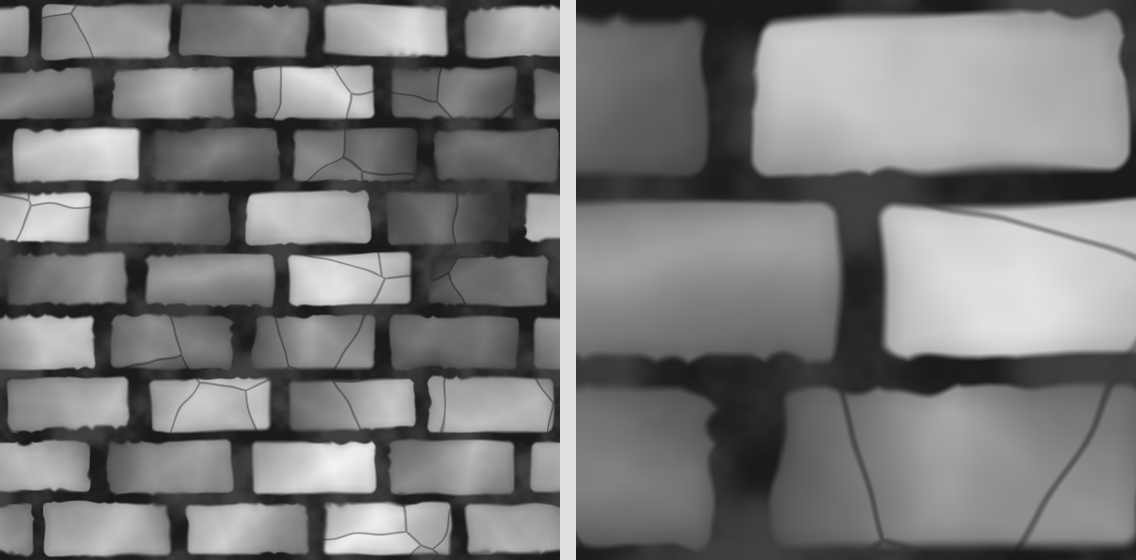
Left, the full canvas; right, a detail of the centre.
Give the GLSL for this texture map, as a three.js fragment shader.

```glsl
// Worn grey brick wall height map: 4 by 9 bricks, cracked faces, chipped edges, cloudy mortar.
#define GRID vec2(4.0, 9.0)
#define HALF_SIZE vec2(0.1145, 0.0502)
#define CORNER 0.014
#define WARP 0.006
#define CHIP 0.007
#define TONE_MIN 0.35
#define TONE_MAX 0.82
#define FACET 1.9
#define CRACK_GRID 6.0
#define CRACK_WIDTH 0.0036
#define CRACKED_SHARE 0.5

varying vec2 vUv;

float hash(vec2 p) {
  return fract(sin(dot(p, vec2(127.1, 311.7))) * 43758.5453);
}

vec2 hash2(vec2 p) {
  return vec2(hash(p), hash(p + 17.3));
}

// Value noise that wraps after `period` cells
float noise(vec2 uv, vec2 period, float seed) {
  vec2 p = uv * period;
  vec2 i = floor(p), f = fract(p);
  f = f * f * (3.0 - 2.0 * f);
  vec2 a = mod(i, period) + seed, b = mod(i + 1.0, period) + seed;
  return mix(mix(hash(a), hash(vec2(b.x, a.y)), f.x),
             mix(hash(vec2(a.x, b.y)), hash(b), f.x), f.y);
}

float fbm(vec2 uv, float period, float seed) {
  float sum = 0.0, amp = 0.533;
  for (int i = 0; i < 4; i++) {
    sum += amp * noise(uv, vec2(period), seed);
    period *= 2.0;
    amp *= 0.5;
  }
  return sum;
}

// Wrapping Voronoi: x = distance to the nearest border, y = random value of the cell
vec2 crackCells(vec2 uv) {
  vec2 p = uv * CRACK_GRID, base = floor(p);
  vec2 near = vec2(9.0), next = vec2(9.0);
  float value = 0.0;
  for (int j = -1; j <= 1; j++) {
    for (int i = -1; i <= 1; i++) {
      vec2 cell = base + vec2(float(i), float(j));
      vec2 wrapped = mod(cell, CRACK_GRID) + 41.0;
      vec2 r = cell + 0.1 + 0.8 * hash2(wrapped) - p;
      if (dot(r, r) < dot(near, near)) {
        next = near;
        near = r;
        value = hash(wrapped + 5.7);
      } else if (dot(r, r) < dot(next, next)) {
        next = r;
      }
    }
  }
  float border = dot(0.5 * (near + next), normalize(next - near));
  return vec2(border / CRACK_GRID, value);
}

// Bond pattern: odd rows are shifted, the first and last rows by a quarter
float rowOffset(float row) {
  float shift = mod(row, 2.0) > 0.5 ? 0.72 : 0.02;
  if (mod(row, 8.0) < 0.5) shift = 0.25;
  return shift + 0.06 * (hash(vec2(row, 8.3)) - 0.5);
}

float roundedBox(vec2 p, vec2 halfSize, float radius) {
  vec2 e = abs(p) - halfSize + radius;
  return length(max(e, 0.0)) + min(max(e.x, e.y), 0.0) - radius;
}

// Sloping planes with bright ridges that level off away from the crease
float faceRelief(vec2 q, vec2 id) {
  float relief = dot(q, (hash2(id + 31.0) - 0.5) * 1.8);
  for (int i = 0; i < 3; i++) {
    vec2 seed = id + 7.1 * float(i) + 50.0;
    float angle = 6.2832 * hash(seed);
    vec2 centre = (hash2(seed + 2.9) - 0.5) * HALF_SIZE * 1.4;
    float side = dot(q - centre, vec2(cos(angle), sin(angle)));
    float away = sqrt(side * side + 0.00001);
    relief += FACET * (0.03 - away / (1.0 + 9.0 * away));
  }
  return relief;
}

void main() {
  // Uneven outlines
  vec2 wobble = vec2(noise(vUv, vec2(22.0), 3.0), noise(vUv, vec2(22.0), 9.0)) - 0.5;
  vec2 uv = vUv + WARP * wobble;

  // Brick cell with its own position, tilt and size
  float row = mod(floor(uv.y * GRID.y), GRID.y);
  vec2 cell = uv * GRID - vec2(rowOffset(row), 0.0);
  vec2 id = vec2(mod(floor(cell.x), GRID.x), row) + 1.0;
  vec2 q = (fract(cell) - 0.5) / GRID - (hash2(id + 3.0) - 0.5) * vec2(0.007, 0.002);
  q += 0.04 * (hash(id + 11.0) - 0.5) * vec2(-q.y, q.x);
  vec2 halfSize = HALF_SIZE + (hash2(id + 23.0) - 0.5) * vec2(0.009, 0.004);
  float d = roundedBox(q, halfSize, CORNER);

  // Scalloped chips in patches along the edges
  float chipped = smoothstep(0.35, 0.75, noise(vUv, vec2(14.0), 15.0));
  d += CHIP * chipped * abs(2.0 * noise(vUv, vec2(46.0), 27.0) - 1.0);
  float softness = mix(0.004, 0.011, noise(vUv, vec2(12.0), 37.0));
  float body = 1.0 - smoothstep(-softness, 0.0, d);

  // Brick face: tone, relief, clouds and darkened rim
  float face = mix(TONE_MIN, TONE_MAX, hash(id + 61.0)) + faceRelief(q, id);
  face += 0.16 * (fbm(vUv, 9.0, 71.0) - 0.5) + 0.03 * (fbm(vUv, 40.0, 77.0) - 0.5);
  face *= 0.9 + 0.1 * smoothstep(0.0, 0.02, -d);

  // Cracks, with a step in tone across them
  vec2 crack = crackCells(vUv + 0.02 * wobble);
  float cracked = step(hash(id + 83.0), CRACKED_SHARE);
  face += cracked * 0.12 * (crack.y - 0.5);
  face *= 1.0 - cracked * 0.36 * (1.0 - smoothstep(0.0, CRACK_WIDTH, crack.x));
  face = max(face, 0.2);

  // Cloudy mortar
  float mortar = mix(0.10, 0.25, smoothstep(0.25, 0.8, fbm(vUv, 18.0, 91.0)));

  gl_FragColor = vec4(vec3(clamp(mix(mortar, face, body), 0.0, 1.0)), 1.0);
}
```
